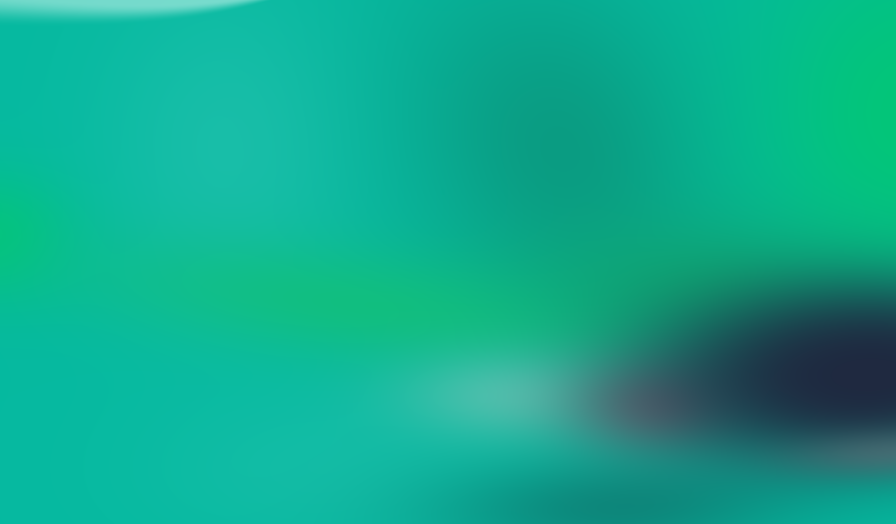
This background is drawn by a Shadertoy shader. Its source:

```glsl
// A soft mesh gradient of teal and green with a dark navy glow at the right.
// Rotated elliptical falloffs are mixed over a base colour, from back to front,
// and a pale curved sheen closes the top left corner.

#define BASE_TEAL  vec3(0.020, 0.725, 0.625)
#define LIGHT_TEAL vec3(0.095, 0.745, 0.660)
#define DEEP_TEAL  vec3(0.040, 0.610, 0.510)
#define LOW_TEAL   vec3(0.050, 0.520, 0.475)
#define GREEN      vec3(0.010, 0.775, 0.470)
#define BAND_GREEN vec3(0.070, 0.750, 0.490)
#define LEAF_GREEN vec3(0.060, 0.640, 0.430)
#define PALE_MINT  vec3(0.340, 0.760, 0.690)
#define MAUVE      vec3(0.400, 0.440, 0.480)
#define NAVY       vec3(0.120, 0.160, 0.250)
#define SHEEN      vec3(0.740, 0.940, 0.910)
#define SHEEN_END  0.305

// Squared distance in a tilted ellipse, 1.0 on its rim.
float ellipse(vec2 uv, vec2 center, vec2 radius, float tilt) {
    vec2 d = uv - center;
    float c = cos(tilt), s = sin(tilt);
    d = vec2(c * d.x + s * d.y, c * d.y - s * d.x) / radius;
    return dot(d, d);
}

// Gaussian glow.
float glow(vec2 uv, vec2 center, vec2 radius, float tilt) {
    return exp(-ellipse(uv, center, radius, tilt));
}

// Glow with a flatter core and a quicker edge.
float plateau(vec2 uv, vec2 center, vec2 radius, float tilt) {
    return exp(-pow(ellipse(uv, center, radius, tilt), 1.5));
}

// Pale sheet hanging from the top edge, crisper toward its right end.
float sheen(vec2 uv) {
    float t = uv.x / SHEEN_END;
    float thickness = 0.052 * (1.0 - t * t * t);
    float softness = mix(0.060, 0.014, clamp(t, 0.0, 1.0));
    return 0.60 * smoothstep(0.0, softness, thickness - (1.0 - uv.y));
}

void mainImage(out vec4 fragColor, in vec2 fragCoord) {
    vec2 uv = fragCoord / iResolution.xy;
    vec3 color = BASE_TEAL;

    // Broad teal and green fields
    color = mix(color, LIGHT_TEAL, glow(uv, vec2(0.26, 0.72), vec2(0.15, 0.32), 0.0));
    color = mix(color, LIGHT_TEAL, 0.7 * glow(uv, vec2(0.36, 0.10), vec2(0.20, 0.16), 0.0));
    color = mix(color, DEEP_TEAL, glow(uv, vec2(0.63, 0.71), vec2(0.17, 0.34), 0.15));
    color = mix(color, GREEN, glow(uv, vec2(1.02, 0.78), vec2(0.18, 0.36), 0.0));
    color = mix(color, GREEN, 0.8 * glow(uv, vec2(-0.01, 0.55), vec2(0.09, 0.12), 0.0));

    // Green band running down to the right
    color = mix(color, BAND_GREEN, 0.92 * glow(uv, vec2(0.42, 0.415), vec2(0.32, 0.105), -0.20));
    color = mix(color, LEAF_GREEN, 0.75 * glow(uv, vec2(0.78, 0.46), vec2(0.20, 0.13), 0.0));

    // Shade below and pale haze beside the dark glow
    color = mix(color, LOW_TEAL, 0.95 * glow(uv, vec2(0.69, 0.03), vec2(0.20, 0.10), 0.05));
    color = mix(color, PALE_MINT, 0.90 * glow(uv, vec2(0.575, 0.245), vec2(0.125, 0.085), 0.0));
    color = mix(color, MAUVE, 0.85 * glow(uv, vec2(0.73, 0.225), vec2(0.095, 0.090), 0.0));

    // Dark glow and its dim lower rim
    color = mix(color, NAVY, plateau(uv, vec2(0.97, 0.285), vec2(0.255, 0.185), 0.08));
    color = mix(color, MAUVE, 0.55 * glow(uv, vec2(1.0, 0.135), vec2(0.12, 0.045), 0.08));

    color = mix(color, SHEEN, sheen(uv));
    fragColor = vec4(color, 1.0);
}
```
